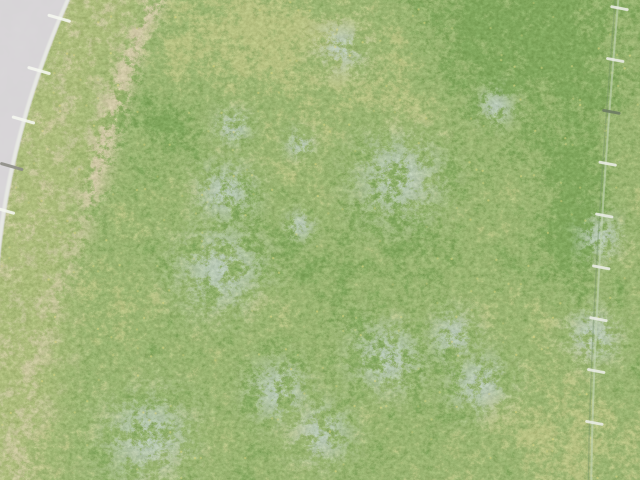
This texture is drawn by a WebGL 2 fragment shader. Its source:

```glsl
#version 300 es
precision highp float;
// Sunlit meadow seen from above: mottled grass with a dry verge beside a pale road,
// bluish blossom patches, tiny yellow flowers and two thin wire fences.
// Layers of gradient noise break up soft masks; fences are distance fields.
uniform vec2 u_resolution;
out vec4 fragColor;

const vec3 GRASS = vec3(0.605, 0.708, 0.445);
const vec3 LUSH = vec3(0.505, 0.655, 0.365);
const vec3 WARM = vec3(0.715, 0.755, 0.505);
const vec3 STRAW = vec3(0.815, 0.785, 0.650);
const vec3 BLOSSOM = vec3(0.735, 0.795, 0.755);
const vec3 ROAD = vec3(0.845, 0.835, 0.845);
const vec3 WIRE = vec3(0.920, 0.930, 0.900);

// Blossom patches: centre and radius
const vec3 PATCHES[16] = vec3[16](
  vec3(0.71, 0.90, 0.05), vec3(0.486, 0.736, 0.036), vec3(0.625, 0.70, 0.03), vec3(1.033, 0.778, 0.036),
  vec3(0.47, 0.60, 0.06), vec3(0.83, 0.63, 0.085), vec3(0.625, 0.53, 0.03), vec3(0.46, 0.44, 0.085),
  vec3(1.25, 0.505, 0.045), vec3(0.946, 0.30, 0.05), vec3(0.807, 0.255, 0.07), vec3(1.0, 0.20, 0.06),
  vec3(1.235, 0.30, 0.055), vec3(0.31, 0.09, 0.085), vec3(0.668, 0.097, 0.06), vec3(0.58, 0.185, 0.06));

vec2 hash2(vec2 p) {
  vec3 q = fract(p.xyx * vec3(0.1031, 0.1030, 0.0973));
  q += dot(q, q.yzx + 33.33);
  return fract((q.xx + q.yz) * q.zy);
}

float corner(vec2 cell, vec2 offset) {
  float angle = 6.2832 * hash2(cell).x;
  return dot(vec2(cos(angle), sin(angle)), offset);
}

float gradientNoise(vec2 p) {
  vec2 i = floor(p), f = fract(p), s = f * f * f * (f * (f * 6.0 - 15.0) + 10.0);
  vec2 e = vec2(1.0, 0.0);
  return mix(mix(corner(i, f), corner(i + e, f - e), s.x),
             mix(corner(i + e.yx, f - e.yx), corner(i + 1.0, f - 1.0), s.x), s.y);
}

float fbm(vec2 p) {
  float sum = 0.0, weight = 1.0;
  for (int i = 0; i < 4; i++) {
    sum += weight * gradientNoise(p);
    p = mat2(1.6, 1.2, -1.2, 1.6) * p + 17.3;
    weight *= 0.62;
  }
  return sum;
}

float blob(vec2 p, vec2 centre, vec2 size) {
  vec2 d = (p - centre) / size;
  return exp(-dot(d, d));
}

float segment(vec2 p, vec2 a, vec2 b) {
  vec2 d = b - a;
  return length(p - a - d * clamp(dot(p - a, d) / dot(d, d), 0.0, 1.0));
}

float stroke(float dist, float halfWidth, float blur) {
  return 1.0 - smoothstep(halfWidth - blur, halfWidth + blur, dist);
}

float roadEdge(float y) {
  float t = y - 0.46;
  return 0.0955 * t + 0.323 * max(t, 0.0) * max(t, 0.0);
}

float fenceLine(float y) {
  return 1.232 + 0.056 * pow(clamp(y, 0.0, 1.0), 1.5);
}

float blossomMask(vec2 p, float breakup) {
  float cover = 0.0;
  for (int i = 0; i < 16; i++) cover = max(cover, blob(p, PATCHES[i].xy, PATCHES[i].zz));
  return cover * smoothstep(-0.28, 0.50, breakup + 0.25 * cover);
}

// Small soft flower in some cells of a grid
float flowers(vec2 p, float density, float share) {
  vec2 cell = floor(p * density), pick = hash2(cell + 71.0);
  float d = length(fract(p * density) - 0.3 - 0.4 * hash2(cell));
  return step(pick.x, share) * (0.4 + 0.6 * pick.y) * (1.0 - smoothstep(0.06, 0.28, d));
}

vec3 meadow(vec2 p, float fromRoad) {
  float broad = fbm(p * 7.0), clump = fbm(p * 26.0 + 9.0), fine = fbm(p * vec2(80.0, 95.0));
  // Broad zones of dry and lush grass
  float warm = blob(p, vec2(0.55, 0.93), vec2(0.22, 0.11)) + 0.8 * blob(p, vec2(0.82, 0.80), vec2(0.14, 0.10))
    + 0.6 * blob(p, vec2(1.15, 0.14), vec2(0.13, 0.25)) + 0.5 * blob(p, vec2(0.48, 0.36), vec2(0.25, 0.06));
  float lush = blob(p, vec2(1.09, 0.94), vec2(0.24, 0.20)) + 0.9 * blob(p, vec2(1.19, 0.55), vec2(0.06, 0.22))
    + 0.7 * blob(p, vec2(0.34, 0.75), vec2(0.07, 0.08)) + 0.4 * blob(p, vec2(0.72, 0.40), vec2(0.28, 0.18));
  float tone = 0.75 * warm - lush + 0.45 * broad + 0.55 * clump + 0.40 * fine;
  vec3 col = mix(GRASS, LUSH, smoothstep(0.0, 0.9, -tone));
  col = mix(col, WARM, smoothstep(0.0, 0.8, tone));
  // Dry verge with a bare, ragged strip along it
  float verge = 1.0 - smoothstep(0.08, 0.22, fromRoad + 0.06 * broad);
  col = mix(col, mix(WARM, STRAW, smoothstep(-0.2, 0.7, clump + 0.4 * fine)), 0.65 * verge);
  float upper = smoothstep(0.15, 0.65, p.y);
  float strip = exp(-pow((fromRoad - mix(0.09, 0.178, upper) + 0.02 * clump) / 0.027, 2.0));
  strip *= mix(0.45, 1.0, smoothstep(0.53, 0.62, p.y));
  col = mix(col, STRAW, strip * smoothstep(-0.45, 0.25, clump + 0.4 * fine));
  // Blossom, fine grain and yellow flecks
  col = mix(col, BLOSSOM, 0.85 * blossomMask(p, clump + 0.55 * fine));
  float grain = gradientNoise(p * vec2(150.0, 170.0));
  col += 0.055 * fine + 0.045 * grain;
  return mix(col, vec3(0.86, 0.84, 0.50), 0.65 * flowers(p, 75.0, 0.035));
}

void main() {
  vec2 p = gl_FragCoord.xy / u_resolution.y;
  float blur = max(0.0012, 0.7 / u_resolution.y);
  float fromRoad = p.x - roadEdge(p.y);
  vec3 col = meadow(p, fromRoad);
  // Road and its pale rim
  col = mix(ROAD + 0.008 * fbm(p * 12.0), col, smoothstep(-0.003, 0.003, fromRoad));
  col = mix(col, WIRE, 0.8 * stroke(abs(fromRoad + 0.005), 0.004, 0.003));
  // Twin wires of the right fence
  float fromFence = p.x - fenceLine(p.y);
  col = mix(col, vec3(0.76, 0.83, 0.70), 0.65 * stroke(abs(fromFence), 0.0022, blur));
  col = mix(col, vec3(0.46, 0.57, 0.40), 0.45 * stroke(abs(fromFence + 0.006), 0.0015, blur));
  // Posts, evenly stepped along both fences
  for (int i = 0; i < 9; i++) {
    float k = float(i), y = 0.983 - 0.108 * k;
    vec2 post = vec2(fenceLine(y) + 0.004, y), arm = vec2(0.016, -0.003);
    vec3 paint = i == 2 ? vec3(0.42, 0.48, 0.38) : WIRE;
    col = mix(col, paint, 0.9 * stroke(segment(p, post - arm, post + arm), 0.003, blur));
    if (i > 4) continue;
    y = 0.962 - 0.112 * k + 0.003 * k * k;
    post = vec2(roadEdge(y) - 0.006, y);
    arm = vec2(0.021, -0.006);
    paint = i == 3 ? vec3(0.55, 0.55, 0.52) : WIRE + 0.04;
    col = mix(col, paint, 0.9 * stroke(segment(p, post - arm, post + arm), 0.0032, blur));
  }
  fragColor = vec4(clamp(col, 0.0, 1.0), 1.0);
}
```
